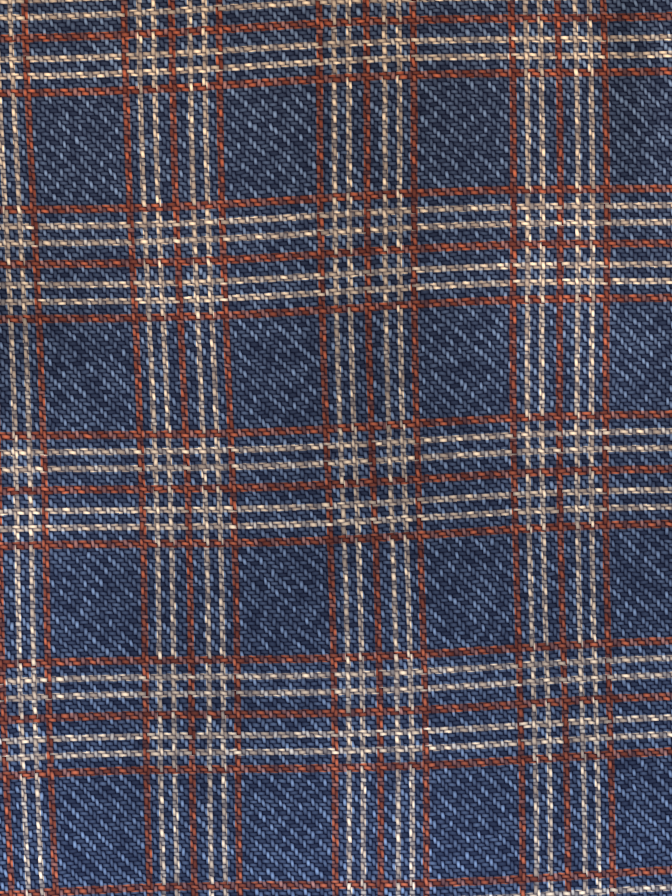
This texture is drawn by a Shadertoy shader. Its source:

```glsl
float hash(vec2 p) {
    return fract(sin(dot(p, vec2(127.1, 311.7))) * 43758.5453);
}

float noise(vec2 p) {
    vec2 i = floor(p), f = fract(p);
    f = f * f * (3.0 - 2.0 * f);
    return mix(mix(hash(i), hash(i + vec2(1, 0)), f.x),
               mix(hash(i + vec2(0, 1)), hash(i + vec2(1, 1)), f.x), f.y);
}

float line(float d, float center, float halfWidth) {
    return 1.0 - smoothstep(halfWidth - 0.001, halfWidth + 0.001, abs(d - center));
}

// Coverage of red and cream yarn at distance d from the middle of a stripe group
vec2 stripes(float d) {
    float red = max(line(d, 0.0, 0.0049), line(d, 0.068, 0.0049));
    float cream = max(line(d, 0.026, 0.0039), line(d, 0.047, 0.0039));
    return vec2(red, cream);
}

vec3 dye(vec3 base, vec2 cover, float shade, float strength) {
    vec3 red = mix(vec3(0.20, 0.10, 0.12), vec3(0.72, 0.39, 0.29), shade);
    vec3 cream = mix(vec3(0.36, 0.32, 0.33), vec3(1.0, 0.90, 0.78), shade);
    base = mix(base, red, cover.x * strength);
    return mix(base, cream, cover.y * strength);
}

vec3 cloth(vec2 p) {
    // Slanted, slightly wavy lie of the fabric
    vec2 q = p - vec2(0.556, 0.616);
    q.x += 0.03 * (1.2 - p.x) * q.y + 0.003 * sin(6.0 * p.y + 5.0 * p.x);
    q.y -= 0.035 * (p.x - 0.5) + 0.004 * sin(7.0 * p.x + 3.0 * p.y);

    // Two-over, two-under weave
    vec2 c = q * 165.0;
    c += 0.5 * vec2(noise(c * 0.35), noise(c * 0.35 + 40.0));
    vec2 cell = floor(c), f = fract(c);
    float k = mod(cell.x + cell.y, 4.0);
    float id = floor((cell.x + cell.y) / 4.0);
    bool warpOver = k < 2.0;
    float along = warpOver ? (k + f.y) / 2.0 : (k - 2.0 + f.x) / 2.0;
    float across = warpOver ? f.x : f.y;
    across = clamp(across + 0.3 * (along - 0.5), 0.0, 1.0);
    float grain = hash(warpOver ? vec2(cell.x, id) : vec2(id + 0.5, cell.y + 71.0));
    float bulge = sqrt(max(sin(3.1416 * across) * sin(3.1416 * along), 0.0));
    float shade = bulge * (0.5 + 0.75 * grain);

    // Blue ground, then both stripe directions with the upper yarn last
    float groundShade = shade * (warpOver ? 1.2 : 0.75);
    vec3 color = mix(vec3(0.07, 0.085, 0.16), vec3(0.39, 0.46, 0.58), groundShade);
    vec2 period = vec2(0.280, 0.340);
    vec2 wobble = 0.0012 * (vec2(grain, hash(cell)) - 0.5);
    vec2 d = abs(fract(q / period + 0.5) - 0.5) * period + wobble;
    vec2 warp = stripes(d.x), weft = stripes(d.y / 1.21);
    color = dye(color, warpOver ? weft : warp, shade, 0.65);
    return dye(color, warpOver ? warp : weft, shade, 1.0);
}

void mainImage(out vec4 fragColor, in vec2 fragCoord) {
    vec3 color = vec3(0.0);
    for (int i = 0; i < 9; i++) {
        vec2 offset = (vec2(i % 3, i / 3) - 1.0) / 3.0;
        color += cloth((fragCoord + offset) / iResolution.x) / 9.0;
    }

    // Soft folds and uneven light
    vec2 p = fragCoord / iResolution.x;
    float light = 0.86 + 0.28 * noise(p * 3.5 + 2.0);
    light -= 0.18 * exp(-pow((p.x - 0.93) / 0.04, 2.0)) * smoothstep(0.7, 1.3, p.y);
    color *= light * mix(vec3(0.97, 1.0, 1.05), vec3(1.05, 0.99, 0.92), p.y / 1.33);
    fragColor = vec4(color, 1.0);
}
```
